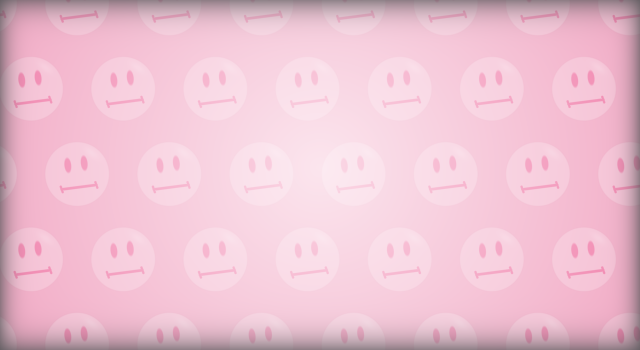
This pattern is drawn by a WebGL 1 fragment shader. Its source:

```glsl
precision highp float;

uniform vec2 u_resolution;

// Layout, in canvas widths
const vec2 SPACING = vec2(0.1440, 0.1333);
const vec2 GRID_ORIGIN = vec2(0.0525, 0.0015);
const float DISC_RADIUS = 0.0501;

// Motif, in disc radii
const vec2 LEFT_OVAL = vec2(-0.29, 0.27);
const vec2 RIGHT_OVAL = vec2(0.22, 0.34);
const vec2 OVAL_SIZE = vec2(0.105, 0.23);
const float OVAL_TILT = 0.11;
const vec2 BAR_START = vec2(-0.48, -0.48);
const vec2 BAR_END = vec2(0.60, -0.34);
const float BAR_HALF_WIDTH = 0.042;
const vec2 CAP_REACH = vec2(-0.03, 0.085);
const float CAP_HALF_WIDTH = 0.036;
const float RIM_WIDTH = 0.035;

// Colours and strengths
const vec3 GROUND = vec3(0.950, 0.685, 0.785);
const vec3 INK = vec3(0.945, 0.515, 0.680);
const vec3 RIM = vec3(0.900, 0.600, 0.710);
const vec3 SHADE = vec3(0.33, 0.33, 0.34);
const float DISC_ALPHA = 0.22;
const float RIM_ALPHA = 0.16;
const float GLOSS_ALPHA = 0.16;
const float INK_ALPHA = 0.92;

// Light and edge shading
const vec2 GLOW_CENTER = vec2(0.0, 0.012);
const float GLOW_RADIUS = 0.52;
const float GLOW_ALPHA = 0.70;
const float SHADE_ALPHA = 0.65;
const vec2 SHADE_SCALE = vec2(1.15, 0.90);

mat2 rotation(float angle) {
  float c = cos(angle), s = sin(angle);
  return mat2(c, s, -s, c);
}

float ellipseDistance(vec2 p, vec2 size) {
  return (length(p / size) - 1.0) * min(size.x, size.y);
}

float segmentDistance(vec2 p, vec2 a, vec2 b) {
  vec2 ab = b - a;
  float t = clamp(dot(p - a, ab) / dot(ab, ab), 0.0, 1.0);
  return length(p - a - ab * t);
}

float coverage(float d, float soft) {
  return 1.0 - smoothstep(-soft, soft, d);
}

// Position inside the nearest disc of the staggered grid
vec2 staggeredCell(vec2 p) {
  p -= GRID_ORIGIN;
  float row = floor(p.y / SPACING.y + 0.5);
  p.x += 0.5 * SPACING.x * mod(row, 2.0);
  float column = floor(p.x / SPACING.x + 0.5);
  return (p - vec2(column, row) * SPACING) / DISC_RADIUS;
}

// Two tilted ovals above a slanted bar with flared ends
float markDistance(vec2 q) {
  mat2 tilt = rotation(-OVAL_TILT);
  float ovals = min(ellipseDistance(tilt * (q - LEFT_OVAL), OVAL_SIZE),
                    ellipseDistance(tilt * (q - RIGHT_OVAL), OVAL_SIZE));
  float bar = segmentDistance(q, BAR_START, BAR_END) - BAR_HALF_WIDTH;
  float caps = min(
    segmentDistance(q, BAR_START - CAP_REACH, BAR_START + CAP_REACH),
    segmentDistance(q, BAR_END - CAP_REACH, BAR_END + CAP_REACH));
  return min(ovals, min(bar, caps - CAP_HALF_WIDTH));
}

vec3 paintDisc(vec3 color, vec2 q, float soft) {
  float edge = length(q) - 1.0;
  float inside = coverage(edge, soft);
  color = mix(color, vec3(1.0), DISC_ALPHA * inside);

  // Thin rim and a soft gloss at the upper right
  float rim = coverage(abs(edge) - 0.5 * RIM_WIDTH, soft);
  color = mix(color, RIM, RIM_ALPHA * rim);
  vec2 g = rotation(0.65) * (q - vec2(0.45, 0.66));
  float gloss = exp(-dot(g / vec2(0.26, 0.12), g / vec2(0.26, 0.12)));
  color = mix(color, vec3(1.0), GLOSS_ALPHA * gloss * inside);

  return mix(color, INK, INK_ALPHA * coverage(markDistance(q), soft));
}

// Shading that fades inward from the canvas border
float borderShade(vec2 fromBorder) {
  vec2 d = max(fromBorder, 0.0) * SHADE_SCALE;
  vec2 a = SHADE_ALPHA * exp(-45.0 * d - 500.0 * d * d);
  return 1.0 - (1.0 - a.x) * (1.0 - a.y);
}

void main() {
  vec2 halfSize = 0.5 * u_resolution / u_resolution.x;
  vec2 p = gl_FragCoord.xy / u_resolution.x - halfSize;
  float soft = 0.75 / (u_resolution.x * DISC_RADIUS);

  vec3 color = paintDisc(GROUND, staggeredCell(p), soft);

  float glow = max(0.0, 1.0 - length(p - GLOW_CENTER) / GLOW_RADIUS);
  color = mix(color, vec3(1.0, 0.99, 0.995), GLOW_ALPHA * glow);
  color = mix(color, SHADE, borderShade(halfSize - abs(p)));

  gl_FragColor = vec4(color, 1.0);
}
```
